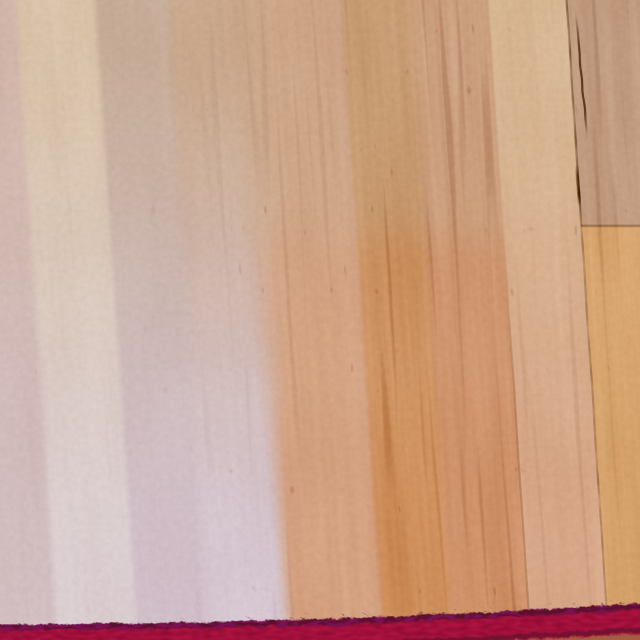
This texture is drawn by a WebGL 1 fragment shader. Its source:

```glsl
precision highp float;
uniform vec2 u_resolution;

vec2 gradientAt(vec2 cell) {
  float a = 6.2832 * fract(sin(dot(cell, vec2(127.1, 311.7))) * 4375.85);
  return vec2(cos(a), sin(a));
}

// Gradient noise, roughly -0.7 to 0.7
float noise(vec2 p) {
  vec2 i = floor(p), f = fract(p);
  vec2 u = f * f * f * (f * (f * 6.0 - 15.0) + 10.0);
  float a = dot(gradientAt(i), f);
  float b = dot(gradientAt(i + vec2(1, 0)), f - vec2(1, 0));
  float c = dot(gradientAt(i + vec2(0, 1)), f - vec2(0, 1));
  float d = dot(gradientAt(i + vec2(1, 1)), f - vec2(1, 1));
  return mix(mix(a, b, u.x), mix(c, d, u.x), u.y);
}

// Soft-edged line centred on d = 0
float line(float d, float halfWidth) {
  return 1.0 - smoothstep(halfWidth * 0.3, halfWidth + 0.5 / u_resolution.y, abs(d));
}

// Paints everything right of a plank edge
void plank(inout vec3 wood, float side, float soft, vec3 top, vec3 bottom, float fade) {
  wood = mix(wood, mix(top, bottom, fade), smoothstep(-soft, soft, side));
}

vec3 floorBoards(vec2 p) {
  float t = 1.0 - p.y;
  float s = p.x - 0.066 * t + 0.0012 * noise(vec2(3.0, t * 9.0));
  float slow = smoothstep(0.0, 0.95, t);
  float joint = mix(slow, smoothstep(0.32, 0.42, t), 0.5);
  float crossCut = smoothstep(-0.002, 0.002, t - 0.353);

  // Planks from left to right, the left ones washed by glare
  vec3 wood = mix(vec3(0.82, 0.71, 0.66), vec3(0.82, 0.74, 0.75), slow);
  plank(wood, s - 0.024, 0.008, vec3(0.85, 0.76, 0.66), vec3(0.86, 0.81, 0.82), slow);
  plank(wood, s - 0.148, 0.007, vec3(0.78, 0.68, 0.60), vec3(0.82, 0.75, 0.79), slow);
  plank(wood, s - 0.262, 0.012, vec3(0.79, 0.66, 0.55), vec3(0.84, 0.78, 0.82), slow);
  plank(wood, s - 0.384, mix(0.06, 0.016, slow), vec3(0.80, 0.65, 0.53), vec3(0.83, 0.63, 0.50), joint);
  plank(wood, s - 0.533, 0.006, vec3(0.78, 0.61, 0.45), vec3(0.81, 0.56, 0.36), joint);
  plank(wood, s - 0.640, 0.008, vec3(0.79, 0.62, 0.49), vec3(0.81, 0.57, 0.41), joint);
  plank(wood, s - 0.763, 0.003, vec3(0.84, 0.71, 0.57), vec3(0.84, 0.65, 0.53), slow);
  plank(wood, s - 0.885, 0.002, vec3(0.75, 0.60, 0.49), vec3(0.84, 0.64, 0.43), crossCut);

  // Long fibres, strongest on the orange planks
  float warm = smoothstep(0.22, 0.42, s);
  float orange = smoothstep(0.52, 0.56, s) * (1.0 - smoothstep(0.755, 0.768, s));
  orange = max(orange, 0.7 * smoothstep(0.882, 0.889, s));
  float fibre = 0.6 * noise(vec2(s * 42.0, t * 1.6)) + 0.4 * noise(vec2(s * 130.0, t * 4.0 + 7.0));
  wood += fibre * mix(0.025, 0.055, warm) * (0.7 + 0.6 * orange) * vec3(0.7, 1.0, 1.15);
  float streak = smoothstep(0.22, 0.5, noise(vec2(s * 75.0 + 11.0, t * 2.3)));
  wood -= streak * (0.01 + 0.03 * warm + 0.04 * orange) * vec3(0.8, 1.0, 1.0);

  // Blotches, fine mottling and short pores
  wood += 0.025 * noise(p * vec2(9.0, 6.0)) * vec3(0.6, 1.0, 1.2);
  wood += 0.018 * noise(p * 95.0) + 0.012 * noise(p * 190.0);
  float pore = smoothstep(0.46, 0.62, noise(vec2(s * 85.0, t * 32.0) + 19.0));
  wood -= pore * mix(0.025, 0.08, warm) * vec3(0.8, 1.0, 0.9);

  // Seams, cross cut and split
  wood -= 0.10 * line(s - 0.763, 0.002) * smoothstep(0.3, 0.7, t);
  float worn = 0.6 + 0.6 * noise(vec2(5.0, t * 30.0));
  wood -= worn * line(s - 0.885, 0.002) * mix(0.35, 0.22, crossCut);
  wood -= 0.16 * line(t - 0.353, 0.0025) * step(0.885, s);
  float splitX = 0.900 + 0.025 * (t - 0.09) + 0.003 * noise(vec2(1.0, t * 26.0));
  float splitSpan = smoothstep(0.01, 0.08, t) * (1.0 - smoothstep(0.17, 0.22, t));
  wood -= 0.38 * splitSpan * line(s - splitX, 0.002);
  wood -= 0.35 * line(s - 0.884, 0.003) * line(t - 0.29, 0.035);
  return wood;
}

// Woven border: fuzzy dark purple rim above crimson
vec3 border(vec3 wood, vec2 p) {
  float rim = 0.025 + 0.032 * p.x * p.x + 0.002 * noise(vec2(p.x * 14.0, 2.0));
  float fuzz = 0.003 * noise(vec2(p.x * 75.0, p.y * 60.0)) + 0.002 * noise(p * 210.0);
  float depth = rim + fuzz - p.y;
  float weave = noise(p * vec2(60.0, 150.0));
  vec3 purple = mix(vec3(0.47, 0.07, 0.32), vec3(0.36, 0.06, 0.18),
                    smoothstep(-0.15, 0.35, weave + 0.25 * p.x));
  vec3 crimson = vec3(0.63, 0.06, 0.23) + weave * vec3(0.10, 0.03, 0.06);
  vec3 cloth = mix(purple, crimson, smoothstep(0.007, 0.012, depth + 0.003 * weave));
  cloth = mix(cloth, vec3(0.40, 0.07, 0.18), 0.8 * line(depth - 0.041, 0.005));
  cloth = mix(cloth, vec3(0.65, 0.36, 0.25), smoothstep(0.044, 0.049, depth));

  // Loose threads just above the rim
  float thread = smoothstep(0.3, 0.5, noise(vec2(p.x * 110.0 + p.y * 90.0, p.y * 130.0)));
  thread *= smoothstep(-0.012, -0.001, depth) * smoothstep(0.1, 0.6, p.x);
  wood = mix(wood, vec3(0.45, 0.25, 0.34), 0.7 * thread);
  return mix(wood, cloth, smoothstep(-0.0018, 0.0018, depth));
}

void main() {
  vec2 p = gl_FragCoord.xy / u_resolution;
  gl_FragColor = vec4(clamp(border(floorBoards(p), p), 0.0, 1.0), 1.0);
}
```
